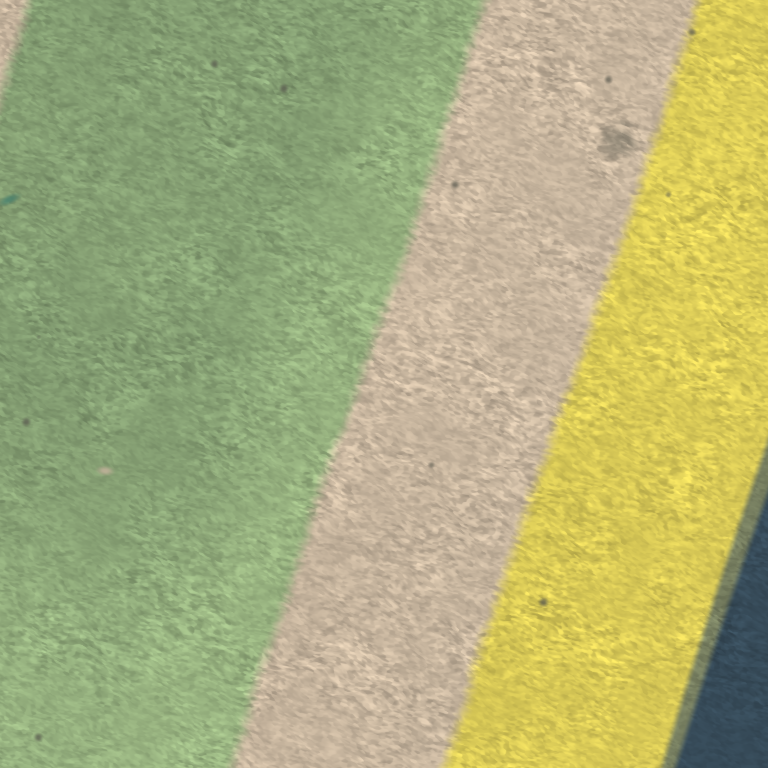
Give the GLSL for this texture, as a WebGL 2 fragment shader.

```glsl
#version 300 es
precision highp float;

uniform vec2 u_resolution;
out vec4 outColor;

// Band colours
const vec3 SAGE_DARK = vec3(0.50, 0.60, 0.435);
const vec3 SAGE_LIGHT = vec3(0.60, 0.705, 0.505);
const vec3 SAND = vec3(0.78, 0.71, 0.62);
const vec3 YELLOW = vec3(0.85, 0.79, 0.34);
const vec3 OLIVE = vec3(0.47, 0.50, 0.38);
const vec3 NAVY = vec3(0.215, 0.295, 0.35);

// Band edges, measured along the bottom of the canvas
const float SLANT = 0.33;
const float SAND_END = -0.29;
const float SAGE_END = 0.302;
const float SAND2_END = 0.579;
const float YELLOW_END = 0.861;
const float RIM_WIDTH = 0.018;
const float RIM_WIDENING = 0.016;
const float SOFT_EDGE = 0.012;
const float CRISP_EDGE = 0.006;
const float EDGE_FRAY = 0.006;

// Surface and wear
const vec2 WEAVE_SCALE = vec2(75.0, 190.0);
const vec2 GRAIN_SCALE = vec2(170.0, 330.0);
const float WEAVE_TILT = -0.35;
const float WEAVE_DEPTH = 0.07;
const float GRAIN_DEPTH = 0.085;
const float PATCH_SCALE = 16.0;
const float PATCH_DEPTH = 0.014;
const float MOTTLE_DEPTH = 0.018;
const float SPECK_GRID = 6.0;
const float SPECK_CHANCE = 0.36;
const vec3 SPECK_COLOR = vec3(0.34, 0.34, 0.30);
const vec2 SMUDGE_POS = vec2(0.807, 0.818);
const float SMUDGE_RADIUS = 0.030;
const vec2 PALE_FLECK_POS = vec2(0.137, 0.387);
const vec2 TEAL_FLECK_POS = vec2(0.012, 0.740);
const vec3 TEAL = vec3(0.24, 0.48, 0.42);

vec2 hash2(vec2 p) {
  vec3 q = fract(p.xyx * vec3(0.1031, 0.1030, 0.0973));
  q += dot(q, q.yzx + 33.33);
  return fract((q.xx + q.yz) * q.zy);
}

mat2 rotation(float a) {
  return mat2(cos(a), sin(a), -sin(a), cos(a));
}

// Random tone of each scattered cell, blended softly with its neighbours
float cellTone(vec2 p) {
  vec2 cell = floor(p);
  float sum = 0.0, total = 0.0;
  for (int y = -1; y <= 1; y++) {
    for (int x = -1; x <= 1; x++) {
      vec2 c = cell + vec2(x, y);
      vec2 offset = c + hash2(c) - p;
      float weight = exp(-5.0 * dot(offset, offset));
      sum += weight * (hash2(c + 57.0).x - 0.5);
      total += weight;
    }
  }
  return 2.0 * sum / total;
}

// Broad uneven fading from layered sines
float mottle(vec2 p) {
  float sum = 0.0, amp = 0.5;
  for (int i = 0; i < 6; i++) {
    p = rotation(0.9) * p * 1.7 + 1.3;
    sum += amp * sin(p.x + 1.4 * sin(p.y)) * cos(p.y * 0.8);
    amp *= 0.78;
  }
  return sum;
}

// Small dark spots, at most one per grid cell
float specks(vec2 p) {
  vec2 cell = floor(p * SPECK_GRID);
  vec2 pick = hash2(cell + 41.0);
  vec2 center = (cell + 0.15 + 0.7 * hash2(cell + 7.0)) / SPECK_GRID;
  float radius = mix(0.004, 0.009, pick.y);
  float spot = 1.0 - smoothstep(0.1 * radius, radius, length(p - center));
  return spot * step(pick.x, SPECK_CHANCE) * mix(0.35, 0.8, pick.y);
}

float fleck(vec2 p, vec2 center, float tilt, vec2 size) {
  vec2 q = (rotation(-tilt) * (p - center)) / size;
  return 1.0 - smoothstep(0.1, 1.0, length(q));
}

float past(float edge, float width, float s) {
  float w = max(width, 1.0 / u_resolution.y);
  return smoothstep(edge - w, edge + w, s);
}

void main() {
  vec2 uv = gl_FragCoord.xy / u_resolution;
  vec2 threads = rotation(-WEAVE_TILT) * uv;
  threads.y += 0.002 * sin(threads.x * 71.0 + 3.0 * sin(threads.y * 37.0));
  float weave = cellTone(threads * WEAVE_SCALE);
  float grain = cellTone(threads * GRAIN_SCALE + 19.0);
  float patches = cellTone(uv * PATCH_SCALE + 5.0);
  float fade = mottle(uv * 3.0);

  // Slanted bands
  float s = uv.x - SLANT * uv.y + 0.004 * sin(uv.y * 6.3);
  float frayed = s + EDGE_FRAY * (0.5 * weave + 0.5 * patches);
  float rimEnd = YELLOW_END + RIM_WIDTH + RIM_WIDENING * uv.y;
  float nearEdge = smoothstep(0.06, SAGE_END, s);
  float nearBase = 1.0 - smoothstep(0.05, 0.55, uv.y);
  float lightness = clamp(0.15 + 0.65 * nearEdge + 0.6 * nearBase + 0.14 * fade, 0.0, 1.0);
  vec3 color = mix(SAND, mix(SAGE_DARK, SAGE_LIGHT, lightness), past(SAND_END, SOFT_EDGE, frayed));
  color = mix(color, SAND, past(SAGE_END, SOFT_EDGE, frayed));
  color = mix(color, YELLOW, past(SAND2_END, SOFT_EDGE, frayed));
  color = mix(color, OLIVE, past(YELLOW_END, CRISP_EDGE, s));
  color = mix(color, NAVY, past(rimEnd, CRISP_EDGE, s));

  // Woven grain, fading and marks
  float texture_ = WEAVE_DEPTH * weave + GRAIN_DEPTH * grain;
  color *= 1.0 + texture_ * (1.0 + 0.5 * patches) + PATCH_DEPTH * patches + MOTTLE_DEPTH * fade;
  color = mix(color, SPECK_COLOR, specks(uv));
  float smudge = 1.0 - smoothstep(0.1, 1.0, length(uv - SMUDGE_POS) / SMUDGE_RADIUS + 0.3 * weave);
  color = mix(color, SPECK_COLOR, 0.45 * smudge);
  color = mix(color, SAND, 0.8 * fleck(uv, PALE_FLECK_POS, -0.1, vec2(0.015, 0.008)));
  color = mix(color, TEAL, 0.7 * fleck(uv, TEAL_FLECK_POS, 0.4, vec2(0.020, 0.008)));
  outColor = vec4(color, 1.0);
}
```
